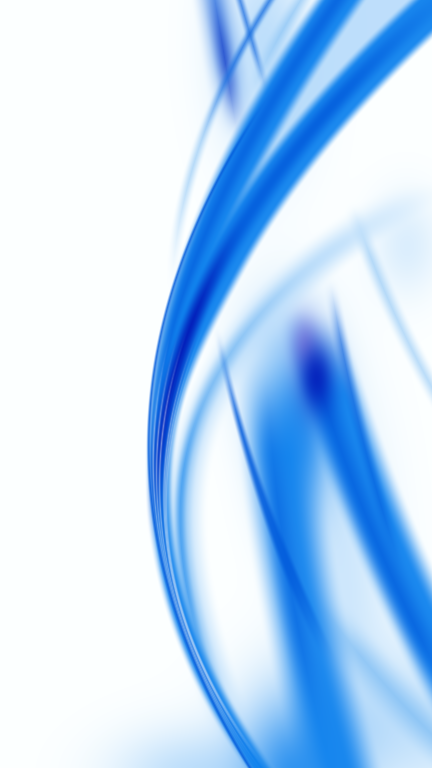
This background is drawn by a Shadertoy shader. Its source:

```glsl
// Draws glossy blue ribbons sweeping in soft arcs over a white background.

const float ASPECT = 0.5625;   // canvas width in units of its height
const float ANCHOR = 0.4;      // height about which the curves are expanded

const vec3 WHITE = vec3(0.99, 1.0, 1.0);
const vec3 PALE  = vec3(0.70, 0.85, 0.98);
const vec3 SKY   = vec3(0.38, 0.68, 0.94);
const vec3 AZURE = vec3(0.06, 0.51, 0.93);
const vec3 COBALT = vec3(0.01, 0.36, 0.86);
const vec3 NAVY  = vec3(0.01, 0.10, 0.72);
const vec3 LILAC = vec3(0.55, 0.48, 0.86);

float hash(float n) {
    n = fract(n * 0.1031);
    n *= n + 33.33;
    return fract(n * (n + n));
}

// Signed distance to the cubic x(y); positive on its right side
float curveDistance(vec2 p, vec4 c) {
    float t = p.y - ANCHOR;
    float x = c.x + t * (c.y + t * (c.z + t * c.w));
    float slope = c.y + t * (2.0 * c.z + 3.0 * t * c.w);
    return (p.x - x) / sqrt(1.0 + slope * slope);
}

// Coverage of a band around distance zero
float band(float d, float halfWidth, float soft) {
    soft = max(soft, 0.75 / iResolution.y);
    return 1.0 - smoothstep(halfWidth - soft, halfWidth + soft, abs(d));
}

// One between two heights, fading softly to zero outside
float span(float y, float low, float high, float soft) {
    return smoothstep(low - soft, low + soft, y) * (1.0 - smoothstep(high - soft, high + soft, y));
}

float glow(vec2 p, vec2 center, vec2 radius) {
    vec2 q = (p - center) / radius;
    return exp(-dot(q, q));
}

void paint(inout vec3 color, vec3 ink, float amount) {
    color = mix(color, ink, clamp(amount, 0.0, 1.0));
}

// Blurred streaks at the top
void paintTopStreaks(inout vec3 color, vec2 p) {
    float y = p.y;
    float streak = curveDistance(p, vec4(0.38, -0.167, 0.0, 0.0));
    paint(color, PALE, 0.85 * glow(p, vec2(0.345, 0.94), vec2(0.062, 0.14)));
    paint(color, COBALT, 0.75 * band(streak, 0.010, 0.022) * span(y, 0.87, 1.1, 0.06));
    paint(color, NAVY, 0.65 * band(streak, 0.004, 0.014) * span(y, 0.87, 0.98, 0.05));
    paint(color, COBALT, 0.7 * band(curveDistance(p, vec4(0.4865, -0.29, 0.0, 0.0)), 0.003, 0.005) * span(y, 0.91, 1.1, 0.04));
    vec4 veil = vec4(0.249, -0.285, 0.76, 0.0);
    paint(color, SKY, 0.5 * band(curveDistance(p, veil), 0.004, 0.007) * span(y, 0.70, 1.1, 0.09));
    paint(color, COBALT, 0.65 * band(curveDistance(p, veil), 0.003, 0.005) * span(y, 0.87, 1.1, 0.07));
    paint(color, SKY, 0.55 * band(curveDistance(p, veil + vec4(0.04, 0.0, 0.0, 0.0)), 0.004, 0.010) * span(y, 0.92, 1.1, 0.06));
}

// Broad falling strands at the lower right
void paintFallingStrands(inout vec3 color, vec2 p) {
    float y = p.y;
    float middle = curveDistance(p, vec4(0.366, -0.10, 0.22, 0.0));
    float right = curveDistance(p, vec4(0.449, -0.363, 0.28, 0.0));
    float rim = curveDistance(p, vec4(0.490, -0.27, 0.25, 0.0));
    paint(color, PALE, 0.8 * glow(p, vec2(0.52, 0.06), vec2(0.15, 0.10)));
    paint(color, PALE, 0.6 * glow(p, vec2(0.45, 0.24), vec2(0.06, 0.20)));
    paint(color, SKY, 0.6 * band(curveDistance(p, vec4(0.32, -0.36, 0.90, 0.0)), 0.012, 0.022) * span(y, -0.1, 0.19, 0.05));
    paint(color, PALE, 0.7 * glow(p, vec2(0.36, 0.53), vec2(0.055, 0.09)));
    paint(color, AZURE, 0.8 * glow(p, vec2(0.392, 0.44), vec2(0.048, 0.11)));
    paint(color, AZURE, 0.92 * band(middle, 0.033, 0.024) * span(y, -0.1, 0.47, 0.07));
    paint(color, COBALT, 0.65 * band(middle + 0.010, 0.008, 0.018) * span(y, 0.10, 0.42, 0.10));
    paint(color, AZURE, 0.95 * band(right - 0.012, 0.030, 0.016) * span(y, -0.1, 0.54, 0.06));
    paint(color, COBALT, 0.8 * band(right, 0.010, 0.017) * span(y, 0.12, 0.54, 0.07));
    paint(color, COBALT, 0.7 * band(rim + 0.010, 0.004, 0.008) * span(y, 0.30, 0.59, 0.05));
    paint(color, LILAC, 0.65 * glow(p, vec2(0.397, 0.553), vec2(0.018, 0.035)));
    paint(color, NAVY, 0.85 * glow(p, vec2(0.412, 0.508), vec2(0.022, 0.045)));
}

// Pale arch and the fine line that crosses it
void paintArch(inout vec3 color, vec2 p) {
    float y = p.y;
    float arch = curveDistance(p, vec4(0.243, 0.185, 1.41, 1.275));
    paint(color, PALE, 0.45 * glow(p, vec2(0.53, 0.68), vec2(0.045, 0.065)));
    paint(color, SKY, 0.5 * band(curveDistance(p, vec4(0.62, -0.65, 0.5, 0.0)), 0.005, 0.010) * span(y, 0.45, 0.70, 0.04));
    paint(color, PALE, 0.75 * band(arch - 0.004, 0.016, 0.016) * span(y, 0.08, 0.72, 0.05));
    paint(color, SKY, 0.75 * band(arch, 0.006, 0.011) * span(y, 0.10, 0.60, 0.10));
    paint(color, AZURE, 0.6 * band(arch + 0.002, 0.003, 0.007) * span(y, 0.16, 0.45, 0.08));
    float line = curveDistance(p, vec4(0.326, -0.311, 0.337, 0.0));
    float lineWidth = mix(0.007, 0.003, smoothstep(0.2, 0.5, y));
    paint(color, COBALT, 0.85 * band(line, lineWidth, 0.004) * span(y, 0.20, 0.51, 0.07));
}

// Main ribbon: translucent body, two bands, dark core and fine fibres
void paintMainRibbon(inout vec3 color, vec2 p) {
    float y = p.y;
    vec4 edge = vec4(0.194, -0.029, 0.75, 0.0);
    vec4 outer = vec4(0.212, 0.072, 0.944, -0.092);
    float edgeD = curveDistance(p, edge);
    float innerD = curveDistance(p, vec4(0.203, 0.021, 0.779, -0.247));
    float outerD = curveDistance(p, outer);
    float coreD = curveDistance(p, vec4(0.207, 0.09, 0.86, -0.17));
    float body = smoothstep(-0.002, 0.004, edgeD) * (1.0 - smoothstep(0.004, 0.018, outerD));
    paint(color, mix(SKY, PALE, smoothstep(0.6, 0.85, y)), 0.85 * body);
    float innerWidth = mix(0.007, 0.022, smoothstep(0.40, 0.85, y));
    float outerWidth = mix(0.008, 0.024, smoothstep(0.40, 0.65, y));
    paint(color, AZURE, 0.95 * band(innerD, innerWidth, 0.008));
    paint(color, COBALT, 0.7 * band(innerD + 0.003, innerWidth * 0.4, 0.009) * span(y, 0.45, 1.1, 0.1));
    paint(color, AZURE, 0.95 * band(outerD, outerWidth, 0.007));
    paint(color, COBALT, 0.85 * band(outerD + 0.004, outerWidth * 0.4, 0.009) * span(y, 0.40, 0.95, 0.1));
    paint(color, NAVY, 0.95 * band(coreD, 0.007, 0.009) * span(y, 0.36, 0.65, 0.08));
    for (int i = 0; i < 12; i++) {
        float k = (float(i) + 0.5) / 8.0;
        float tone = hash(float(i) + 3.0);
        float fibre = band(curveDistance(p, mix(edge, outer, k)), 0.0009, 0.0018);
        paint(color, mix(COBALT, WHITE, step(0.5, tone) * 0.8), (0.35 + 0.3 * tone) * fibre * span(y, 0.06, 0.50, 0.08));
    }
    paint(color, COBALT, 0.85 * band(edgeD, 0.0016, 0.002) * span(y, -0.1, 0.84, 0.05));
}

void mainImage(out vec4 fragColor, in vec2 fragCoord) {
    vec2 p = fragCoord / iResolution.xy * vec2(ASPECT, 1.0);
    vec3 color = WHITE;
    paint(color, PALE, 0.85 * glow(p, vec2(0.25, -0.01), vec2(0.10, 0.06)));
    paintTopStreaks(color, p);
    paintFallingStrands(color, p);
    paintArch(color, p);
    paint(color, AZURE, 0.85 * glow(p, vec2(0.385, -0.01), vec2(0.07, 0.10)));
    paintMainRibbon(color, p);
    fragColor = vec4(color, 1.0);
}
```
